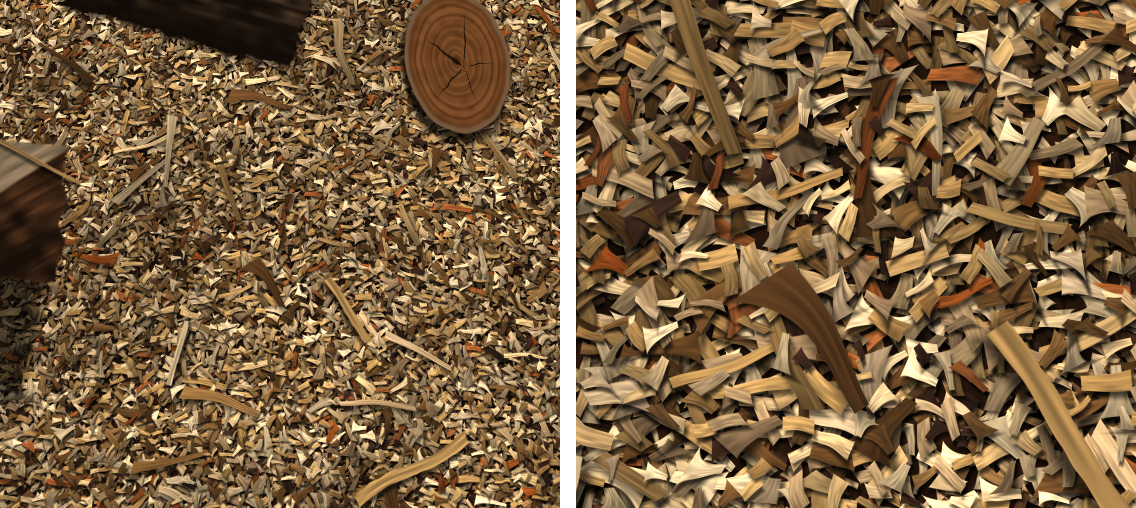
Left, the full canvas; right, a detail of the centre.
A WebGL 1 fragment shader for this texture:

```glsl
precision highp float;
uniform vec2 u_resolution;

const vec3 SOIL = vec3(0.13, 0.075, 0.04);
const vec3 BROWN = vec3(0.35, 0.23, 0.12);
const vec3 TAN = vec3(0.69, 0.53, 0.31);
const vec3 CREAM = vec3(0.91, 0.79, 0.60);
const vec3 GREY_WOOD = vec3(0.67, 0.56, 0.43);
const vec3 BARK = vec3(0.20, 0.13, 0.095);
const vec3 RUST = vec3(0.54, 0.25, 0.09);
const vec2 LIGHT = vec2(-0.35, 0.94);

vec4 hash4(vec2 p) {
  vec4 h = fract(p.xyxy * vec4(0.1031, 0.1030, 0.0973, 0.1099));
  h += dot(h, h.wzxy + 33.33);
  return fract((h.xxyz + h.yzzw) * h.zywx);
}

float noise(vec2 p) {
  vec2 i = floor(p), f = fract(p);
  f = f * f * (3.0 - 2.0 * f);
  float low = mix(hash4(i).x, hash4(i + vec2(1, 0)).x, f.x);
  float high = mix(hash4(i + vec2(0, 1)).x, hash4(i + vec2(1, 1)).x, f.x);
  return mix(low, high, f.y);
}

vec2 rotate(vec2 p, float a) {
  float c = cos(a), s = sin(a);
  return vec2(c * p.x + s * p.y, c * p.y - s * p.x);
}

float box(vec2 p, vec2 size) {
  vec2 d = abs(p) - size;
  return length(max(d, 0.0)) + min(max(d.x, d.y), 0.0);
}

float cover(float d, float blur) { return 1.0 - smoothstep(-blur, blur, d); }

vec3 woodColor(vec4 r) {
  vec3 c = mix(BROWN, TAN, smoothstep(0.0, 0.5, r.x));
  c = mix(c, CREAM, smoothstep(0.45, 1.0, r.x));
  c = mix(c, GREY_WOOD, 0.6 * step(0.72, r.y));
  c = mix(c, RUST, 0.8 * step(0.965, r.z));
  return mix(c, BARK, step(r.z, 0.07));
}

// One layer of split chips, each with a cast shadow
vec3 chips(vec3 col, vec2 p, float cells, float slim, float density, float seed) {
  vec2 g = p * cells + seed * 7.31;
  float blur = 0.9 * cells / u_resolution.y;
  for (int j = -1; j <= 1; j++) {
    for (int i = -1; i <= 1; i++) {
      vec2 cell = floor(g) + vec2(float(i), float(j));
      vec4 r = hash4(cell + seed * 19.0 + 200.0);
      vec4 s = hash4(cell + seed * 31.0 + 517.0);
      if (r.x > density) continue;
      vec2 d = g - cell - 0.5 - 0.6 * (r.yz - 0.5);
      vec2 size = vec2(mix(0.4, 0.88, s.x), slim * mix(0.5, 1.3, s.y));
      float angle = 6.2832 * r.w;
      vec2 q = rotate(d, angle);
      q.x += (s.z - 0.5) * 1.2 * q.y;
      q.y *= 1.0 + (s.w - 0.5) * 1.3 * q.x / size.x;
      q.y += 0.12 * (s.y - 0.5) * cos(4.0 * q.x);
      float edge = box(q, size);
      float shade = box(q + rotate(LIGHT, angle) * (0.05 + 0.0032 * cells), size);
      col *= 1.0 - 0.62 * cover(shade, 0.09 + blur);
      if (edge > blur) continue;
      float grain = noise(vec2(q.x * 2.5, q.y * 11.0 / slim * 0.35) + r.yz * 90.0);
      float lit = 0.83 + 0.36 * (grain - 0.4) + 0.16 * dot(d, LIGHT) / size.x;
      lit *= mix(0.72, 1.14, smoothstep(-0.9, 0.7, sin(angle * 2.0 + s.z * 3.0)));
      col = mix(col, woodColor(s.wzxy) * (lit + 0.08), cover(edge, blur));
    }
  }
  return col;
}

// A single long splinter from a to b
vec3 splinter(vec3 col, vec2 p, vec2 a, vec2 b, float width, vec3 wood) {
  vec2 axis = normalize(b - a), d = p - 0.5 * (a + b);
  vec2 q = vec2(dot(d, axis), dot(d, vec2(-axis.y, axis.x)));
  vec2 size = vec2(0.5 * length(b - a), width);
  q.y += 0.5 * width * sin(q.x * 25.0);
  float edge = box(q, size) + 0.3 * width * noise(p * 60.0);
  col *= 1.0 - 0.6 * cover(box(q + vec2(0.0, 0.007), size), 0.006);
  float grain = noise(vec2(q.x * 15.0, q.y * 220.0));
  return mix(col, wood * (0.72 + 0.45 * grain), cover(edge, 1.0 / u_resolution.y));
}

vec3 barkLog(vec3 col, vec2 p) {
  vec2 q = rotate(p - vec2(0.37, 1.0), -0.27);
  float edge = box(q, vec2(0.23, 0.075)) + 0.012 * (noise(p * 45.0) - 0.5);
  float ridges = noise(q * vec2(14.0, 110.0)) * noise(q * vec2(35.0, 60.0) + 9.0);
  vec3 bark = mix(SOIL * 0.5, vec3(0.42, 0.32, 0.23), ridges * smoothstep(-0.09, 0.06, q.y));
  col *= 1.0 - 0.65 * cover(edge - 0.008, 0.014);
  return mix(col, bark, cover(edge, 0.003));
}

vec3 roundLog(vec3 col, vec2 p) {
  vec2 q = rotate(p - vec2(0.90, 0.878), 0.22) / vec2(0.102, 0.142);
  float radius = length(q) + 0.04 * (noise(p * 35.0) - 0.5);
  float turn = atan(q.y + 0.08, q.x - 0.1);
  float rings = noise(vec2(radius * 24.0, 3.0)) + 0.5 * noise(p * 70.0);
  vec3 face = mix(vec3(0.32, 0.18, 0.085), vec3(0.54, 0.34, 0.18), rings * 0.65);
  float crack = abs(sin(turn * 2.5 + 0.5 * noise(q * 5.0))) * length(q);
  face *= 1.0 - 0.75 * cover(crack - 0.022, 0.02) * cover(radius - 0.55, 0.2);
  face = mix(face, GREY_WOOD * 0.75, 0.6 * smoothstep(0.9, 0.95, radius));
  col *= 1.0 - 0.75 * cover(length(q + vec2(0.08, 0.1)) - 1.03, 0.09);
  return mix(col, face, cover(radius - 1.0, 0.02));
}

vec3 cutLog(vec3 col, vec2 p) {
  float shadow = box(rotate(p - vec2(0.0, 0.42), -0.18), vec2(0.08, 0.22));
  col *= 1.0 - 0.62 * cover(shadow + 0.03 * (noise(p * 30.0) - 0.5), 0.02);
  vec2 q = rotate(p - vec2(0.0, 0.59), -0.1);
  float edge = box(q, vec2(0.125, 0.135)) + 0.02 * (noise(p * 25.0) - 0.5);
  float grain = noise(rotate(p, 0.5) * vec2(20.0, 150.0));
  vec3 side = mix(SOIL * 0.6, vec3(0.29, 0.18, 0.10), noise(p * 28.0) * (0.5 + grain));
  vec3 top = GREY_WOOD * (0.6 + 0.35 * grain);
  vec3 wood = mix(side, top, smoothstep(-0.005, 0.005, p.y - 0.62 - 0.65 * p.x));
  return mix(col, wood, cover(edge, 0.004));
}

void main() {
  vec2 p = gl_FragCoord.xy / u_resolution.y;
  // Chips shrink with distance towards the top
  vec2 ground = vec2((p.x - 0.55) * (1.0 + 0.4 * p.y), p.y * (1.0 + 0.25 * p.y)) + 1.0;
  vec3 col = SOIL * (0.6 + 0.8 * noise(p * 90.0));
  for (int k = 0; k < 4; k++) {
    float layer = float(k);
    col = chips(col, ground, 58.0 - 6.0 * layer, 0.25, 0.85 - 0.1 * layer, layer + 1.0);
  }
  col = chips(col, ground, 30.0, 0.20, 0.34, 6.0);
  col = chips(col, ground, 17.0, 0.11, 0.24, 7.0);
  col = chips(col, ground, 54.0, 0.24, 0.38, 8.0);
  col = chips(col, ground, 9.0, 0.075, 0.13, 9.0);
  col *= 0.94 + 0.3 * noise(p * 6.0);
  col = splinter(col, p, vec2(0.70, 0.01), vec2(0.92, 0.14), 0.014, TAN * 1.15);
  col = splinter(col, p, vec2(0.335, 0.24), vec2(0.365, 0.37), 0.006, CREAM);
  col = splinter(col, p, vec2(0.64, 0.45), vec2(0.73, 0.33), 0.009, TAN * 1.1);
  col = barkLog(col, p);
  col = roundLog(col, p);
  col = cutLog(col, p);
  col = splinter(col, p, vec2(-0.02, 0.73), vec2(0.16, 0.64), 0.004, TAN);
  gl_FragColor = vec4(clamp(col, 0.0, 1.0), 1.0);
}
```
